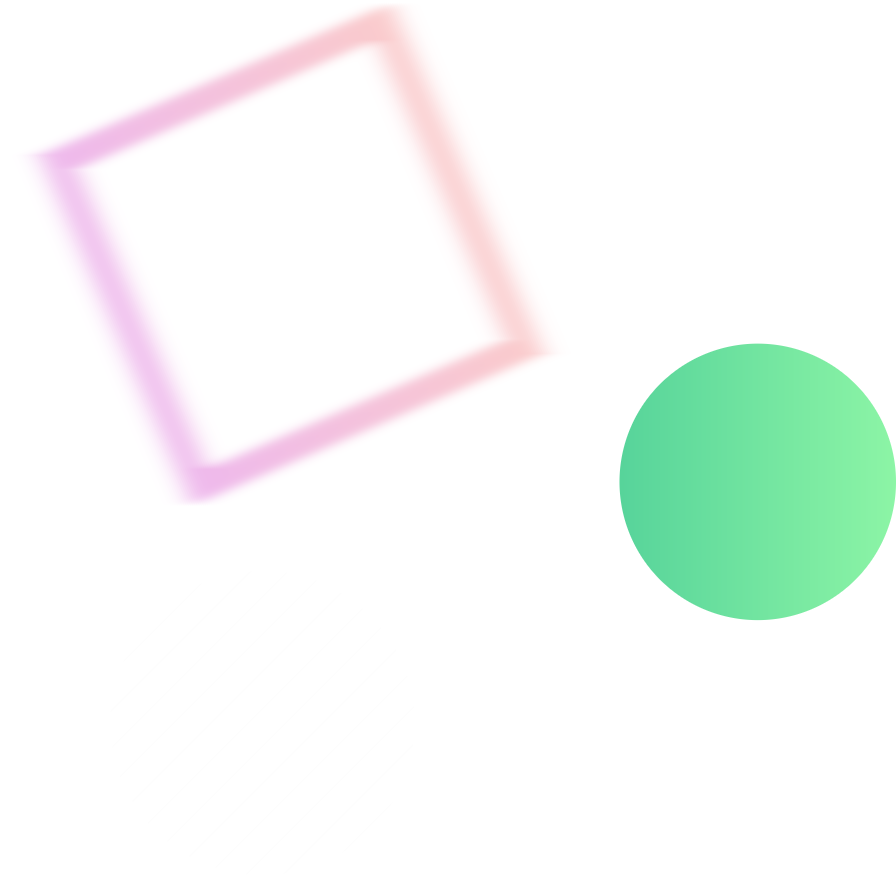
Write a Shadertoy shader that draws this background.

```glsl
// Draws a sideways-blurred tilted square frame and a green gradient disc on white.

#define FRAME_CENTER vec2(0.3255, 0.6960)
#define FRAME_HALF 0.1978
#define FRAME_STROKE 0.0156
#define FRAME_ANGLE 0.410
#define BLUR_SIGMA 0.0138
#define BLUR_TAPS 16
#define DISC_CENTER vec2(0.8457, 0.4421)
#define DISC_RADIUS 0.1543
#define HATCH_CENTER vec2(0.293, 0.173)
#define HATCH_RADIUS 0.170
#define HATCH_STRENGTH 0.006

const vec3 VIOLET = vec3(0.935, 0.725, 0.925);
const vec3 ROSE = vec3(0.980, 0.795, 0.800);
const vec3 GREEN_DEEP = vec3(0.340, 0.830, 0.605);
const vec3 GREEN_LIGHT = vec3(0.550, 0.960, 0.650);

// Antialiased coverage from a signed distance
float coverage(float dist, float pixel) {
    return clamp(0.5 - dist / pixel, 0.0, 1.0);
}

vec2 toFrame(vec2 p) {
    float c = cos(FRAME_ANGLE), s = sin(FRAME_ANGLE);
    p -= FRAME_CENTER;
    return vec2(c * p.x + s * p.y, c * p.y - s * p.x);
}

float frameDistance(vec2 p) {
    vec2 q = abs(toFrame(p));
    return abs(max(q.x, q.y) - FRAME_HALF) - FRAME_STROKE;
}

// Gaussian blur of the frame along the horizontal axis only
float blurredFrame(vec2 p, float pixel) {
    float sum = 0.0, total = 0.0;
    for (int i = -BLUR_TAPS; i <= BLUR_TAPS; i++) {
        float t = 2.8 * float(i) / float(BLUR_TAPS);
        float weight = exp(-0.5 * t * t);
        vec2 tap = p + vec2(t * BLUR_SIGMA, 0.0);
        sum += weight * coverage(frameDistance(tap), pixel);
        total += weight;
    }
    return sum / total;
}

// Barely visible diagonal lines inside a circle
float hatch(vec2 p, float pixel) {
    float stripe = abs(fract((p.x - p.y) * 24.0) - 0.5) / 24.0 - 0.001;
    float inside = coverage(length(p - HATCH_CENTER) - HATCH_RADIUS, pixel);
    return inside * coverage(stripe, pixel);
}

void mainImage(out vec4 fragColor, in vec2 fragCoord) {
    float pixel = 1.0 / iResolution.x;
    vec2 p = fragCoord * pixel;
    vec3 color = vec3(1.0 - HATCH_STRENGTH * hatch(p, pixel));

    // Frame, violet to rose along its tilted axis
    float along = clamp(toFrame(p).x / FRAME_HALF * 0.5 + 0.5, 0.0, 1.0);
    color = mix(color, mix(VIOLET, ROSE, along), blurredFrame(p, pixel));

    // Disc, deep to light green from left to right
    vec2 d = p - DISC_CENTER;
    float across = clamp(d.x / DISC_RADIUS * 0.5 + 0.5, 0.0, 1.0);
    vec3 green = mix(GREEN_DEEP, GREEN_LIGHT, across);
    color = mix(color, green, coverage(length(d) - DISC_RADIUS, pixel));

    fragColor = vec4(color, 1.0);
}
```
